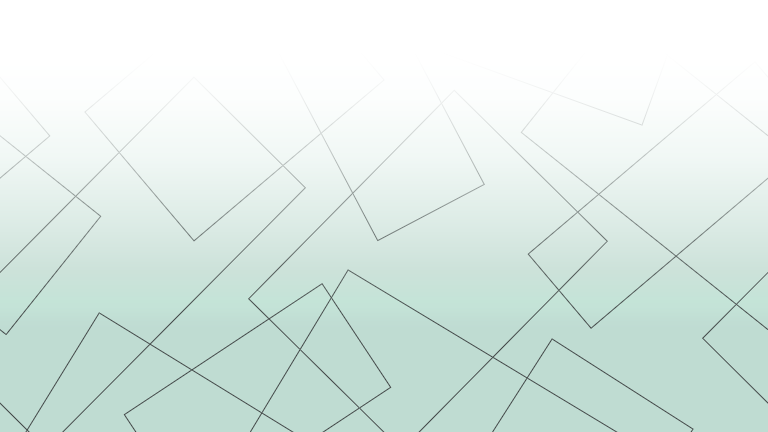
Reproduce this background procedurally as a WebGL 1 fragment shader.

```glsl
precision highp float;

uniform vec2 u_resolution;

// Lengths are fractions of the canvas height
const float TILE_WIDTH = 1.7778;
const float LINE_HALF_WIDTH = 0.0011;
const float LINE_SOLID_Y = 0.2;
const float LINE_CLEAR_Y = 0.9;

const vec3 LINE_COLOR = vec3(0.25, 0.27, 0.27);
const vec3 BASE_GREEN = vec3(0.75, 0.862, 0.825);
const vec3 MINT_BAND = vec3(0.77, 0.893, 0.845);
const vec3 SAGE = vec3(0.802, 0.886, 0.853);
const vec3 PALE_SAGE = vec3(0.86, 0.92, 0.897);
const vec3 MIST = vec3(0.943, 0.97, 0.96);
const vec3 NEAR_WHITE = vec3(0.987, 0.995, 0.992);
const vec3 WHITE = vec3(1.0);

float ramp(float start, float end, float x) {
  return clamp((x - start) / (end - start), 0.0, 1.0);
}

// Vertical gradient from green to white
vec3 background(float y) {
  vec3 color = mix(BASE_GREEN, MINT_BAND, smoothstep(0.236, 0.305, y));
  color = mix(color, SAGE, ramp(0.305, 0.375, y));
  color = mix(color, PALE_SAGE, ramp(0.375, 0.475, y));
  color = mix(color, MIST, ramp(0.475, 0.634, y));
  color = mix(color, NEAR_WHITE, ramp(0.634, 0.77, y));
  return mix(color, WHITE, ramp(0.77, 0.86, y));
}

// Distance to a rotated rectangle outline that wraps horizontally
float outline(vec2 p, vec2 center, vec2 halfSize, float degrees) {
  vec2 offset = p - center;
  offset.x = mod(offset.x + 0.5 * TILE_WIDTH, TILE_WIDTH) - 0.5 * TILE_WIDTH;
  float angle = radians(degrees);
  float c = cos(angle);
  float s = sin(angle);
  vec2 local = vec2(c * offset.x + s * offset.y, c * offset.y - s * offset.x);
  vec2 edge = abs(local) - halfSize;
  return abs(length(max(edge, 0.0)) + min(max(edge.x, edge.y), 0.0));
}

float outlines(vec2 p) {
  // Long diagonal frames
  float d = outline(p, vec2(0.2778, 0.3912), vec2(0.1817, 0.4259), -44.8);
  d = min(d, outline(p, vec2(0.9907, 0.375), vec2(0.2488, 0.3389), -44.6));
  d = min(d, outline(p, vec2(1.5579, 0.5486), vec2(0.3441, 0.1125), 40.3));
  d = min(d, outline(p, vec2(1.6088, 0.5965), vec2(0.3747, 0.1753), -38.65));

  // Frames fading into the top
  d = min(d, outline(p, vec2(0.8789, 0.7333), vec2(0.1394, 0.2546), 27.8));
  d = min(d, outline(p, vec2(0.5428, 0.7778), vec2(0.2882, 0.1954), 40.25));
  d = min(d, outline(p, vec2(1.2792, 0.9208), vec2(0.2662, 0.1273), -19.9));

  // Frames rising from the bottom
  d = min(d, outline(p, vec2(0.3852, -0.0238), vec2(0.2894, 0.1736), -31.6));
  d = min(d, outline(p, vec2(0.5961, 0.0718), vec2(0.1438, 0.2745), -56.5));
  d = min(d, outline(p, vec2(1.0132, -0.0204), vec2(0.3819, 0.2315), -31.1));
  return min(d, outline(p, vec2(1.36, -0.0157), vec2(0.1936, 0.1505), -32.6));
}

void main() {
  vec2 p = gl_FragCoord.xy / u_resolution.y;
  float pixel = 1.0 / u_resolution.y;

  // Antialiased lines that dissolve with height
  float coverage = clamp((LINE_HALF_WIDTH - outlines(p)) / pixel + 0.5, 0.0, 1.0);
  float fade = 1.0 - smoothstep(LINE_SOLID_Y, LINE_CLEAR_Y, p.y);

  vec3 color = mix(background(p.y), LINE_COLOR, coverage * fade);
  gl_FragColor = vec4(color, 1.0);
}
```
